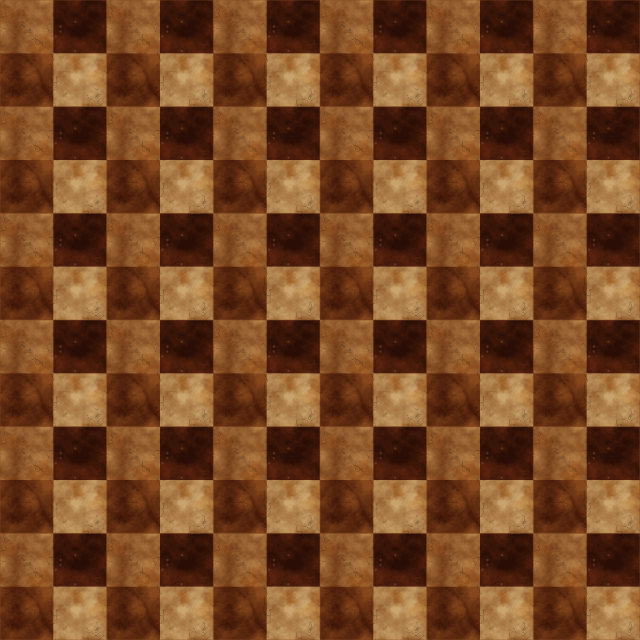
Give the GLSL for this pattern, as a WebGL 1 fragment shader.

```glsl
precision highp float;
// Worn leather checkerboard: a block of four stained squares (tan, dark, russet, pale)
// repeated across the canvas. Stains, cracks and grain come from value noise that
// wraps once per block, so every block is identical and the whole canvas tiles.

uniform vec2 u_resolution;

const float REPEATS = 6.0;          // blocks across and down
const float STAIN_FREQ = 7.0;       // lowest noise frequency per block
const float STAIN_CONTRAST = 2.2;
const float GRAIN_FREQ = 64.0;
const float GRAIN_AMOUNT = 0.16;
const float CRACK_WIDTH = 0.022;
const float CRACK_DEPTH = 0.20;
const float FLECK_FREQ = 22.0;
const float RIM_WIDTH = 0.006;      // thin line around each block
const float RIM_AMOUNT = 0.5;

const vec3 TAN_LOW = vec3(0.47, 0.26, 0.11);
const vec3 TAN_HIGH = vec3(0.68, 0.47, 0.26);
const vec3 DARK_LOW = vec3(0.19, 0.065, 0.025);
const vec3 DARK_HIGH = vec3(0.36, 0.14, 0.055);
const vec3 RUSSET_LOW = vec3(0.31, 0.125, 0.045);
const vec3 RUSSET_HIGH = vec3(0.50, 0.26, 0.10);
const vec3 PALE_LOW = vec3(0.56, 0.35, 0.16);
const vec3 PALE_HIGH = vec3(0.76, 0.60, 0.39);
const vec3 WARM_STAIN = vec3(0.98, 0.86, 0.66);
const vec3 RIM_COLOR = vec3(0.51, 0.29, 0.13);
const vec3 FLECK_COLOR = vec3(0.52, 0.36, 0.24);

float hash(vec2 p) {
  return fract(sin(dot(p, vec2(127.1, 311.7))) * 43758.5453);
}

// Value noise on a lattice that wraps after "period" cells.
float wrapNoise(vec2 p, float period, float seed) {
  vec2 i = floor(p);
  vec2 f = fract(p);
  f = f * f * (3.0 - 2.0 * f);
  vec2 a = mod(i, period) + seed;
  vec2 b = mod(i + 1.0, period) + seed;
  return mix(mix(hash(a), hash(vec2(b.x, a.y)), f.x),
             mix(hash(vec2(a.x, b.y)), hash(b), f.x), f.y);
}

float wrapFbm(vec2 block, float freq, float seed) {
  float sum = 0.0;
  float amp = 0.5;
  for (int i = 0; i < 4; i++) {
    sum += amp * wrapNoise(block * freq, freq, seed);
    freq *= 2.0;
    amp *= 0.55;
    seed += 17.0;
  }
  return sum / 1.01;
}

// Smoothed mask of the upper half of a unit period.
float upperHalf(float x, float pixel) {
  float d = 0.25 - abs(fract(x - 0.25) - 0.5);
  return clamp(0.5 + d / pixel, 0.0, 1.0);
}

// Thin dark line along the zero set of a noise field.
float crack(float field, float width) {
  return 1.0 - smoothstep(0.0, width, abs(field - 0.5));
}

vec3 tone(vec3 low, vec3 high, float t) {
  return mix(low, high, clamp(t, -0.15, 1.15));
}

void main() {
  vec2 block = fract(gl_FragCoord.xy / u_resolution * REPEATS);
  vec2 tile = fract(block * 2.0);
  vec2 pixel = REPEATS / u_resolution;

  // Shared wear: blotches, warm stains, cracks and grain.
  float blotch = wrapFbm(block, STAIN_FREQ, 3.0);
  float warm = smoothstep(0.50, 0.68, wrapFbm(block, STAIN_FREQ, 91.0));
  float cracks = crack(wrapFbm(block, 5.0, 43.0), CRACK_WIDTH)
               * smoothstep(0.42, 0.6, wrapNoise(block * 8.0, 8.0, 61.0));
  float grain = wrapNoise(block * GRAIN_FREQ, GRAIN_FREQ, 7.0) - 0.5;
  float wear = 0.5 + STAIN_CONTRAST * (blotch - 0.5) + GRAIN_AMOUNT * grain;

  // Russet square: a slanted vein with a paler strip on its right.
  float veinOffset = tile.x - 0.45 - 0.7 * (1.0 - tile.y) - 0.35 * (blotch - 0.5);
  float vein = 1.0 - smoothstep(0.01, 0.07, abs(veinOffset));
  float strip = smoothstep(0.1, 0.5, veinOffset);

  // Each square has its own colours and slow shading.
  vec3 tanTile = tone(TAN_LOW, TAN_HIGH, wear + 0.15 - 0.3 * tile.x * (1.0 - tile.y));
  vec3 darkTile = tone(DARK_LOW, DARK_HIGH, wear - 0.25 + 0.5 * abs(tile.y - 0.45));
  vec3 russetTile = tone(RUSSET_LOW, RUSSET_HIGH, wear - 0.3 * vein + 0.5 * strip);
  vec3 paleTile = tone(PALE_LOW, PALE_HIGH, wear + 0.1 + 0.4 * (0.5 - tile.y));
  tanTile *= mix(vec3(1.0), WARM_STAIN, warm * (1.0 - 0.5 * tile.y));
  paleTile *= mix(vec3(1.0), WARM_STAIN, warm * (0.3 + 0.6 * tile.y));

  // Sparse pale flecks on the dark square.
  vec2 fleckCell = floor(block * FLECK_FREQ);
  float fleckDist = length(fract(block * FLECK_FREQ) - 0.5);
  float fleck = step(0.95, hash(fleckCell + 29.0)) * (1.0 - smoothstep(0.05, 0.4, fleckDist));
  darkTile = mix(darkTile, FLECK_COLOR, 0.45 * fleck);

  // Assemble the block, then add cracks and the rim.
  float right = upperHalf(block.x, pixel.x);
  float top = upperHalf(block.y, pixel.y);
  vec3 color = mix(mix(russetTile, paleTile, right), mix(tanTile, darkTile, right), top);
  color *= 1.0 - CRACK_DEPTH * cracks;
  vec2 edge = min(block, 1.0 - block);
  vec2 rim = 1.0 - smoothstep(vec2(0.0), RIM_WIDTH + 0.5 * pixel, edge);
  color = mix(color, RIM_COLOR, RIM_AMOUNT * max(rim.x, rim.y));
  gl_FragColor = vec4(color, 1.0);
}
```
